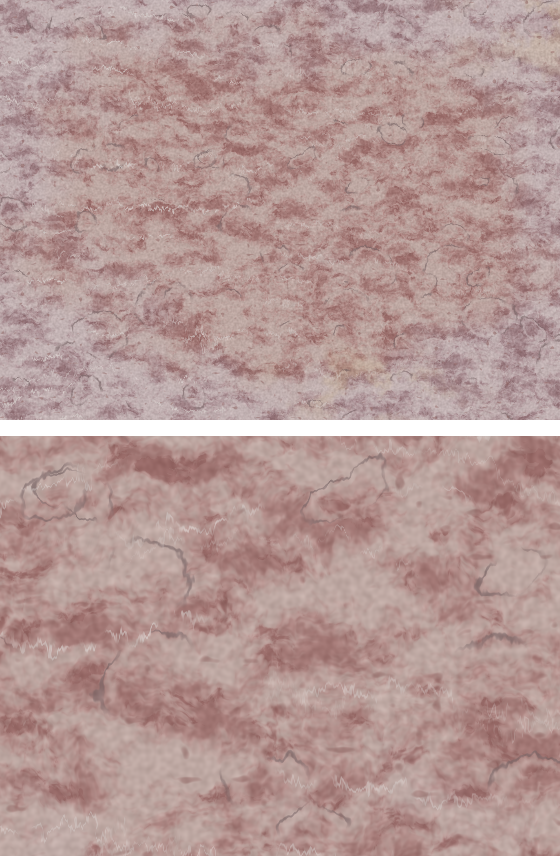
Top, the full canvas; bottom, a detail of the centre.
Write a Shadertoy shader that draws this texture.

```glsl
// Polished pink limestone: flat-lying red blotches in pale cream and mauve.
// Stretched gradient noise sets the tone, a slow field shifts warm to cool,
// then scattered fossil shells, jagged white veins and grain lie on top.

const vec3 WARM_LIGHT = vec3(0.745, 0.660, 0.638);
const vec3 WARM_MID   = vec3(0.695, 0.555, 0.540);
const vec3 WARM_DARK  = vec3(0.595, 0.415, 0.405);
const vec3 COOL_LIGHT = vec3(0.765, 0.702, 0.705);
const vec3 COOL_MID   = vec3(0.680, 0.580, 0.597);
const vec3 COOL_DARK  = vec3(0.570, 0.440, 0.460);
const vec3 OCHRE      = vec3(0.780, 0.690, 0.580);
const vec3 VEIN_WHITE = vec3(0.830, 0.795, 0.785);
const vec3 LINE_GREY  = vec3(0.470, 0.395, 0.400);

vec2 hash2(vec2 p) {
    vec3 q = fract(p.xyx * vec3(0.1031, 0.1030, 0.0973));
    q += dot(q, q.yzx + 33.33);
    return fract((q.xx + q.yz) * q.zy);
}

vec2 gradientAt(vec2 cell) {
    float angle = 6.2832 * hash2(cell).x;
    return vec2(cos(angle), sin(angle));
}

float gradientNoise(vec2 p) {
    vec2 i = floor(p), f = fract(p);
    vec2 u = f * f * f * (f * (f * 6.0 - 15.0) + 10.0);
    vec2 e = vec2(1.0, 0.0);
    float low  = mix(dot(gradientAt(i), f), dot(gradientAt(i + e), f - e), u.x);
    float high = mix(dot(gradientAt(i + e.yx), f - e.yx),
                     dot(gradientAt(i + 1.0), f - 1.0), u.x);
    return mix(low, high, u.y);
}

// Octaves grow rounder as they shrink
float fbm(vec2 p, float gain) {
    float sum = 0.0, amp = 0.5;
    for (int k = 0; k < 5; k++) {
        sum += amp * gradientNoise(p);
        p = p * vec2(2.2, 1.9) + vec2(17.3, 9.1);
        amp *= gain;
    }
    return sum;
}

vec3 ramp(vec3 light, vec3 mid, vec3 dark, float t) {
    return t < 0.5 ? mix(light, mid, t * 2.0) : mix(mid, dark, t * 2.0 - 1.0);
}

// Scattered broken ovals; returns (outline, pale rim, core tone shift)
vec3 shells(vec2 p, float cellSize, float seed, float soft) {
    vec3 result = vec3(0.0);
    vec2 home = floor(p / cellSize);
    for (int j = -1; j <= 1; j++)
    for (int i = -1; i <= 1; i++) {
        vec2 cell = home + vec2(i, j);
        vec2 place = hash2(cell + seed), kind = hash2(cell + seed + 41.0);
        vec2 form = hash2(cell + seed + 83.0);
        float present = step(0.4, kind.x);
        float radius = cellSize * mix(0.14, 0.32, form.x);
        float angle = (form.y - 0.5) * 1.6;
        vec2 q = p - (cell + 0.2 + 0.6 * place) * cellSize;
        q = mat2(cos(angle), -sin(angle), sin(angle), cos(angle)) * q;
        q.y /= mix(0.4, 0.9, kind.y);
        float d = length(q) - radius;
        float arc = present * smoothstep(-0.5, 0.3, q.y / radius + place.x * 2.0 - 0.4);
        float line = 1.0 - smoothstep(0.0005, 0.002 + soft, abs(d));
        float rim = exp(-pow((d + 0.008) / 0.006, 2.0));
        float core = 1.0 - smoothstep(-0.018, -0.010, d);
        result = max(result, vec3(line, rim, -9.0) * arc);
        result.z += present * core * (place.y - 0.55);
    }
    return result;
}

// Jagged, broken, nearly level lines
float veins(vec2 p, float rows, float soft) {
    float bend = 1.3 * gradientNoise(p * vec2(2.5, 3.0) + 5.0);
    float jag = 0.4 * fbm(p * vec2(20.0, 9.0), 0.8);
    float row = p.y * rows + bend + jag;
    float d = abs(fract(row) - 0.5) / rows;
    float broken = smoothstep(-0.05, 0.2, gradientNoise(vec2(p.x * 6.0, floor(row) * 3.7 + 0.4)));
    float worn = smoothstep(-0.3, 0.1, gradientNoise(p * 45.0));
    return broken * worn * (1.0 - smoothstep(0.0003, 0.002 + soft, d));
}

void mainImage(out vec4 fragColor, in vec2 fragCoord) {
    vec2 p = fragCoord / iResolution.y;
    vec2 uv = fragCoord / iResolution.xy;
    float pixel = 1.0 / iResolution.y;

    // Blotch tone: 0 pale, 1 deep red
    vec2 warp = 0.03 * vec2(fbm(p * 9.0, 0.6), fbm(p * 9.0 + 31.0, 0.6));
    vec2 bed = p + warp;
    float blotch = fbm(bed * vec2(10.0, 21.0), 0.72) * 5.2;
    float cloud = gradientNoise(bed * vec2(2.2, 4.5) + 12.0);
    float middle = 1.0 - smoothstep(0.15, 0.65, length((uv - vec2(0.52, 0.52)) * vec2(0.9, 1.0)));
    float tone = 0.85 * smoothstep(-1.1, 2.0, blotch + cloud + 0.4 * middle - 0.2);
    float patches = smoothstep(0.08, 0.26, fbm(bed * vec2(22.0, 38.0) + 70.0, 0.65));
    tone += 0.36 * patches * smoothstep(-0.9, 0.7, blotch + cloud);

    // Fossils reshape the tone
    vec2 rough = p + 0.028 * vec2(fbm(p * 15.0, 0.6), fbm(p * 15.0 + 7.0, 0.6));
    vec3 small = shells(rough, 0.13, 3.0, pixel), large = shells(rough + 0.37, 0.23, 60.0, pixel);
    vec3 fossil = vec3(max(small.xy, large.xy), clamp(small.z + large.z, -0.4, 0.4));
    tone = clamp(tone + 0.6 * fossil.z, 0.0, 1.0);
    tone *= 1.0 - 0.65 * fossil.y;

    // Warm heart, mauve margins, ochre stains
    float warmth = smoothstep(-0.3, 0.3, middle - 0.5 + 0.9 * fbm(p * vec2(2.5, 4.0) + 50.0, 0.6));
    vec3 color = mix(ramp(COOL_LIGHT, COOL_MID, COOL_DARK, tone),
                     ramp(WARM_LIGHT, WARM_MID, WARM_DARK, tone), warmth);
    float corner = 1.0 - smoothstep(0.0, 0.3, length(uv - vec2(1.0, 0.97)));
    float foot = 1.0 - smoothstep(0.0, 0.28, length((uv - vec2(0.66, 0.08)) * vec2(1.0, 1.8)));
    float stain = max(corner, foot) * smoothstep(-0.1, 0.25, fbm(p * vec2(8.0, 12.0) + 90.0, 0.6));
    color = mix(color, OCHRE, 0.5 * stain);

    // Outlines, veins and dark specks
    float wear = smoothstep(-0.25, 0.2, gradientNoise(p * 28.0));
    color = mix(color, LINE_GREY, 0.6 * fossil.x * wear);
    float veinShare = mix(0.8, 0.35, smoothstep(0.2, 0.8, uv.x));
    color = mix(color, VEIN_WHITE, veinShare * max(veins(p, 14.0, pixel), 0.7 * veins(p + 3.3, 9.0, pixel)));
    float speck = smoothstep(0.36, 0.55, gradientNoise(p * vec2(65.0, 85.0) + 20.0));
    color = mix(color, WARM_DARK * 0.95, 0.5 * speck);

    // Fine grain
    float grain = gradientNoise(p * 190.0) + 0.8 * gradientNoise(p * 97.0 + 4.0);
    color += 0.062 * grain;
    fragColor = vec4(color, 1.0);
}
```
